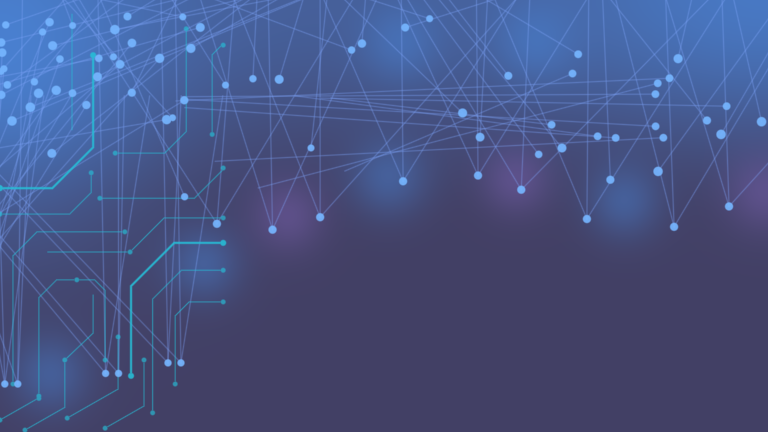
Give the GLSL for this background, as a Shadertoy shader.

```glsl
// Blue network of linked nodes with cyan circuit traces over a dusky violet ground.
// Canvas units: 16 wide, 9 high, origin at the lower left.

const vec3 DUSK = vec3(0.26, 0.25, 0.395);
const vec3 AZURE = vec3(0.29, 0.54, 0.88);
const vec3 MAUVE = vec3(0.43, 0.35, 0.62);
const vec3 THREAD = vec3(0.49, 0.64, 0.98);
const vec3 NODE = vec3(0.46, 0.71, 1.0);
const vec3 CYAN = vec3(0.15, 0.74, 0.84);

vec2 hash2(float n) {
    return fract(sin(n * vec2(12.99, 78.23) + vec2(1.3, 4.7)) * 4375.8);
}

float segment(vec2 p, vec2 a, vec2 b) {
    vec2 d = b - a;
    return length(p - a - d * clamp(dot(p - a, d) / dot(d, d), 0.0, 1.0));
}

float cover(float dist, float px) {
    return 1.0 - smoothstep(-px, px, dist);
}

float bell(vec2 p, vec2 centre, vec2 radius) {
    vec2 q = (p - centre) / radius;
    return exp(-dot(q, q));
}

// Thread from a to b with a node at a; net.x collects threads, net.y nodes
void link(vec2 p, vec2 a, vec2 b, float radius, float px, inout vec2 net) {
    float thread = cover(segment(p, a, b) - 0.012, px);
    net.x = 1.0 - (1.0 - net.x) * (1.0 - 0.45 * thread);
    net.y = max(net.y, cover(length(p - a) - radius, px));
}

// Circuit path: level from a, chamfered corner, upright to b, with end dots
float trace(vec2 p, vec2 a, vec2 b, float chamfer) {
    vec2 s = sign(b - a);
    vec2 c = vec2(b.x - s.x * chamfer, a.y);
    vec2 d = vec2(b.x, a.y + s.y * chamfer);
    float path = min(segment(p, a, c), min(segment(p, c, d), segment(p, d, b)));
    return min(path, min(length(p - a), length(p - b)) - 0.04);
}

// Circuit path: shallow slant from the foot, then upright to the head
float riser(vec2 p, vec2 foot, vec2 head) {
    vec2 bend = vec2(head.x, foot.y + 0.57 * (head.x - foot.x));
    float path = min(segment(p, foot, bend), segment(p, bend, head));
    return min(path, min(length(p - foot), length(p - head)) - 0.04);
}

vec3 background(vec2 p) {
    float light = 0.42 * smoothstep(4.3, 9.0, p.y);
    light = mix(light, 1.0, 0.78 * bell(p, vec2(0.0, 7.9), vec2(3.3, 3.6)));
    light = mix(light, 1.0, 0.6 * bell(p, vec2(16.0, 9.3), vec2(4.2, 2.7)));
    vec3 colour = mix(DUSK, AZURE, light);
    // Soft spots: x, y, radius
    vec3 blue[6] = vec3[](vec3(8.1, 5.3, 0.8), vec3(13.0, 4.8, 0.75), vec3(4.25, 3.5, 0.75),
        vec3(1.05, 1.2, 0.8), vec3(8.35, 8.1, 0.8), vec3(11.15, 8.1, 0.85));
    vec3 violet[3] = vec3[](vec3(6.0, 4.5, 0.75), vec3(10.75, 5.25, 0.7), vec3(15.95, 5.0, 0.8));
    for (int i = 0; i < 6; i++)
        colour = mix(colour, AZURE, 0.4 * bell(p, blue[i].xy, blue[i].zz));
    for (int i = 0; i < 3; i++)
        colour = mix(colour, MAUVE, 0.6 * bell(p, violet[i].xy, violet[i].zz));
    return colour;
}

float fringeHeight(float x) {
    return 4.8 + 0.6 * cos((x - 9.4) * 0.785);
}

vec2 network(vec2 p, float px) {
    vec2 net = vec2(0.0);
    // Hanging points of the fringe
    for (float i = 0.0; i < 9.0; i++) {
        float x = 4.25 + 1.36 * i - 0.3 * cos(1.8 * (i - 2.0));
        vec2 tip = vec2(x, fringeHeight(x)), h = hash2(i + 3.0);
        link(p, tip, vec2(x + 0.6 * h.x - 0.2, 9.2), 0.085, px, net);
        link(p, tip, vec2(x + 2.0 + 2.5 * h.y, 9.2), 0.085, px, net);
        link(p, tip, vec2(x - 1.2 - 2.0 * h.x, 9.2), 0.085, px, net);
    }
    // Steep and shallow threads of the upper web
    for (float i = 0.0; i < 20.0; i++) {
        vec2 h = hash2(i + 40.0), g = hash2(i + 90.0);
        float x = 4.6 + 0.57 * (i + h.x);
        link(p, vec2(x, fringeHeight(x) + 0.7 + 2.8 * h.y), vec2(x + 7.0 * g.x - 3.5, 9.2), 0.07 + 0.03 * g.y, px, net);
        if (i < 10.0)
            link(p, vec2(11.4 + 4.4 * g.x, 6.0 + 1.8 * g.y), vec2(3.0 + 5.0 * h.x, 5.0 + 2.2 * h.y), 0.08, px, net);
    }
    // Dense cluster at the left
    for (float i = 0.0; i < 36.0; i++) {
        vec2 h = hash2(i + 150.0), g = hash2(i + 210.0);
        vec2 node = vec2(4.2 * pow(h.x, 1.4), 3.8 + 5.1 * sqrt(h.y));
        vec2 end = i < 20.0 ? vec2(1.0 + 6.0 * g.x, 9.2) : vec2(-0.1, 2.5 + 5.0 * g.y);
        link(p, node, end, 0.07 + 0.03 * g.x, px, net);
    }
    // Long drops to paired points at the lower left
    for (float i = 0.0; i < 6.0; i++) {
        float pair = floor(i / 2.0);
        vec2 tip = vec2(0.1 + pair * (2.5 - 0.4 * pair) + 0.27 * mod(i, 2.0), 1.0 + 0.22 * pair), h = hash2(i + 300.0);
        link(p, tip, vec2(tip.x + 0.5 * h.x - 0.3, 9.2), 0.075, px, net);
        link(p, tip, vec2(-0.1, tip.y + 1.0 + 0.8 * tip.x), 0.075, px, net);
        link(p, tip, vec2(tip.x + 1.0 * h.y, 7.0), 0.075, px, net);
    }
    return net;
}

float circuit(vec2 p, float px) {
    float bold = min(trace(p, vec2(0.0, 5.08), vec2(1.94, 7.85), 0.85), trace(p, vec2(4.65, 3.94), vec2(2.73, 1.17), 0.9));
    float fine = min(trace(p, vec2(4.65, 3.37), vec2(3.18, 0.4), 0.6), trace(p, vec2(4.65, 2.71), vec2(3.65, 1.0), 0.29));
    fine = min(fine, min(trace(p, vec2(2.6, 4.17), vec2(0.27, 1.0), 0.5), trace(p, vec2(4.65, 4.46), vec2(2.71, 3.75), 0.71)));
    fine = min(fine, min(segment(p, vec2(2.71, 3.75), vec2(1.0, 3.75)), segment(p, vec2(1.35, 1.5), vec2(1.94, 2.06))));
    fine = min(fine, min(trace(p, vec2(1.6, 3.17), vec2(0.81, 0.7), 0.37), trace(p, vec2(1.6, 3.17), vec2(2.19, 1.5), 0.22)));
    fine = min(fine, min(riser(p, vec2(0.0, 0.25), vec2(0.81, 0.75)), riser(p, vec2(0.52, 0.04), vec2(1.35, 1.5))));
    fine = min(fine, min(riser(p, vec2(1.4, 0.29), vec2(2.46, 1.98)), riser(p, vec2(2.19, 0.08), vec2(3.0, 1.5))));
    fine = min(fine, min(segment(p, vec2(1.94, 2.06), vec2(1.94, 2.85)), segment(p, vec2(1.5, 6.3), vec2(1.5, 8.7))));
    fine = min(fine, min(trace(p, vec2(4.65, 8.06), vec2(4.42, 6.2), 0.2), trace(p, vec2(2.4, 5.81), vec2(3.88, 8.4), 0.45)));
    fine = min(fine, min(trace(p, vec2(0.0, 4.54), vec2(1.9, 5.4), 0.45), trace(p, vec2(2.08, 4.87), vec2(4.65, 5.5), 0.6)));
    return max(cover(bold - 0.022, px), 0.75 * cover(fine - 0.01, px));
}

void mainImage(out vec4 fragColor, in vec2 fragCoord) {
    vec2 p = fragCoord / iResolution.xy * vec2(16.0, 9.0);
    float px = 9.0 / iResolution.y;
    vec2 net = network(p, px);
    vec3 colour = mix(background(p), THREAD, 0.85 * net.x);
    colour = mix(colour, CYAN, 0.9 * circuit(p, px));
    fragColor = vec4(mix(colour, NODE, 0.92 * net.y), 1.0);
}
```
